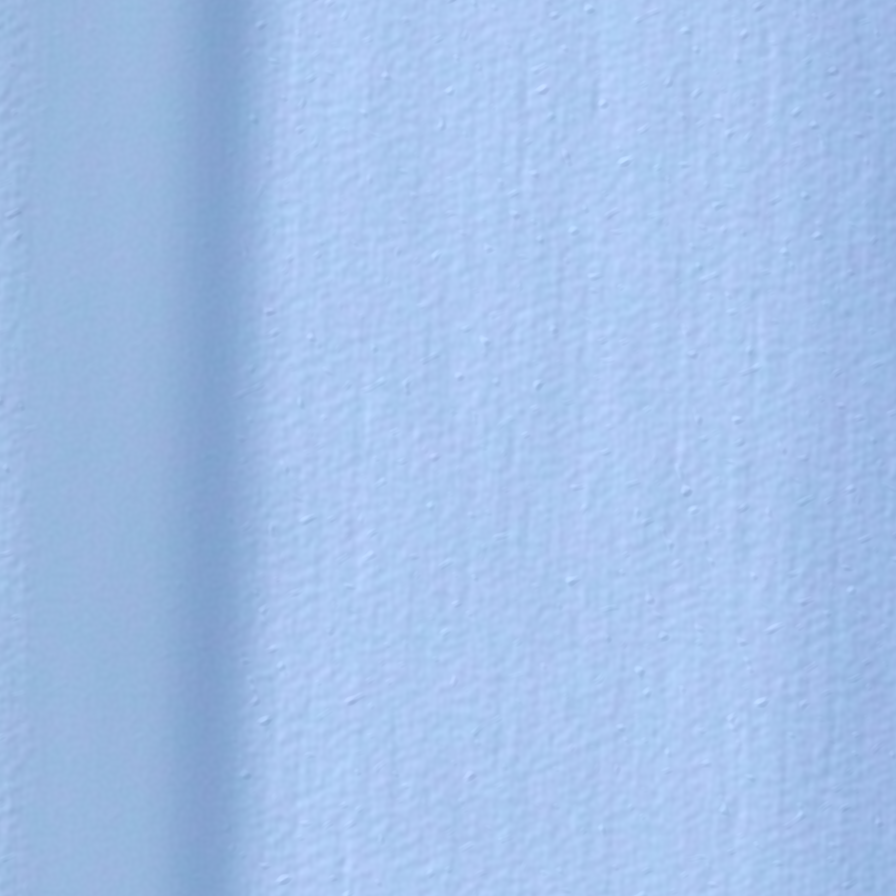
Give the GLSL for this texture, as a WebGL 1 fragment shader.

```glsl
precision highp float;

uniform vec2 u_resolution;

const vec3 HOLLOW_COLOR = vec3(0.600, 0.722, 0.875);
const vec3 SHADOW_COLOR = vec3(0.510, 0.640, 0.812);
const vec3 LIGHT_COLOR  = vec3(0.675, 0.787, 0.950);
const vec3 EDGE_COLOR   = vec3(0.595, 0.712, 0.890);
const vec3 TINT_AXIS    = vec3(1.0, -0.45, 0.25);

const float FOLD_LEAN = 0.022;
const float THREAD_LEAN = 0.042;
const int THREAD_COUNT = 7;
const float THREAD_START = 0.305;
const float THREAD_SPACING = 0.092;
const float THREAD_WIDTH = 0.0042;
const float THREAD_AMOUNT = 0.042;
const float RELIEF_AMOUNT = 0.032;
const float FLECK_AMOUNT = 0.065;
const float STREAK_AMOUNT = 0.028;
const float GRAIN_AMOUNT = 0.016;
const float TINT_AMOUNT = 0.022;
const float BAND_AMOUNT = 0.022;

float hash(vec2 p) {
  return fract(sin(dot(p, vec2(127.1, 311.7))) * 43758.545);
}

float cornerValue(vec2 cell, vec2 offset) {
  float angle = 6.2832 * hash(cell);
  return dot(vec2(cos(angle), sin(angle)), offset);
}

float gradientNoise(vec2 p) {
  vec2 cell = floor(p);
  vec2 f = fract(p);
  vec2 w = f * f * f * (f * (f * 6.0 - 15.0) + 10.0);
  vec2 e = vec2(0.0, 1.0);
  float low = mix(cornerValue(cell, f), cornerValue(cell + e.yx, f - e.yx), w.x);
  float high = mix(cornerValue(cell + e, f - e), cornerValue(cell + 1.0, f - 1.0), w.x);
  return mix(low, high, w.y);
}

// Cloth surface, with bumps slanting up to the right
float clothHeight(vec2 p) {
  vec2 slanted = vec2(p.x + 0.3 * p.y, p.y - 0.45 * p.x);
  return gradientNoise(slanted * vec2(52.0, 88.0))
       + 0.5 * gradientNoise(p * vec2(125.0, 105.0) + 31.0);
}

// Sparse raised nubs
float nub(vec2 p) {
  vec2 slanted = vec2(p.x + 0.4 * p.y, p.y - 0.5 * p.x);
  return smoothstep(0.36, 0.62, gradientNoise(slanted * vec2(48.0, 78.0) + 73.0));
}

// Broken vertical threads, each a bright ridge with a dark side
float threads(vec2 p) {
  float sum = 0.0;
  for (int i = 0; i < THREAD_COUNT; i++) {
    float id = float(i) + 1.0;
    float center = THREAD_START + THREAD_SPACING * (id + 0.4 * (hash(vec2(id, 4.0)) - 0.5));
    float wander = 0.006 * gradientNoise(vec2(id * 5.3, p.y * 9.0));
    float d = (p.x - center - wander) / THREAD_WIDTH;
    float strength = mix(0.35, 1.0, hash(vec2(id, 9.0)));
    float ridge = smoothstep(-0.25, 0.35, gradientNoise(vec2(id * 7.7, p.y * 17.0)));
    float groove = smoothstep(-0.1, 0.4, gradientNoise(vec2(id * 3.9, p.y * 23.0)));
    float side = d + 2.2;
    sum += strength * (ridge * exp(-d * d) - groove * exp(-side * side));
  }
  return sum;
}

// Broad fold shading
vec3 foldColor(vec2 uv, float across) {
  vec3 color = mix(HOLLOW_COLOR, SHADOW_COLOR, smoothstep(0.165, 0.238, across));
  color = mix(color, LIGHT_COLOR, smoothstep(0.238, 0.325, across));
  color = mix(color, EDGE_COLOR, 0.85 * smoothstep(0.80, 1.0, uv.x));
  return mix(color, LIGHT_COLOR, 0.3 * (1.0 - smoothstep(0.0, 0.045, uv.x)));
}

void main() {
  vec2 uv = gl_FragCoord.xy / u_resolution;
  float rise = uv.y - 0.5;
  float across = uv.x - FOLD_LEAN * rise;
  vec2 cloth = vec2(uv.x - THREAD_LEAN * rise, uv.y);

  // Texture is crisp on the lit cloth and soft in the hollow
  float leftRim = 1.0 - smoothstep(0.015, 0.05, uv.x);
  float crispness = mix(0.18, 1.0, max(leftRim, smoothstep(0.245, 0.31, across)));

  vec2 lightStep = vec2(-0.0022, 0.0026);
  float relief = clothHeight(cloth - lightStep) - clothHeight(cloth + lightStep);
  float flecks = nub(cloth) - nub(cloth + 1.6 * lightStep);
  float streaks = gradientNoise(cloth * vec2(85.0, 6.0))
                + 0.6 * gradientNoise(cloth * vec2(140.0, 19.0) + 17.0);

  float detail = RELIEF_AMOUNT * relief + FLECK_AMOUNT * flecks
               + STREAK_AMOUNT * streaks + THREAD_AMOUNT * threads(cloth);
  float grain = GRAIN_AMOUNT * gradientNoise(uv * 150.0 + 5.0);
  float bands = BAND_AMOUNT * gradientNoise(cloth * vec2(14.0, 1.6) + 41.0);

  // Faint violet and cyan blotches
  float tint = gradientNoise(uv * vec2(24.0, 19.0) + 11.0)
             + 0.6 * gradientNoise(uv * 58.0 + 3.0);

  vec3 color = foldColor(uv, across) + detail * crispness + grain + bands;
  color += TINT_AMOUNT * tint * TINT_AXIS;
  gl_FragColor = vec4(clamp(color, 0.0, 1.0), 1.0);
}
```
